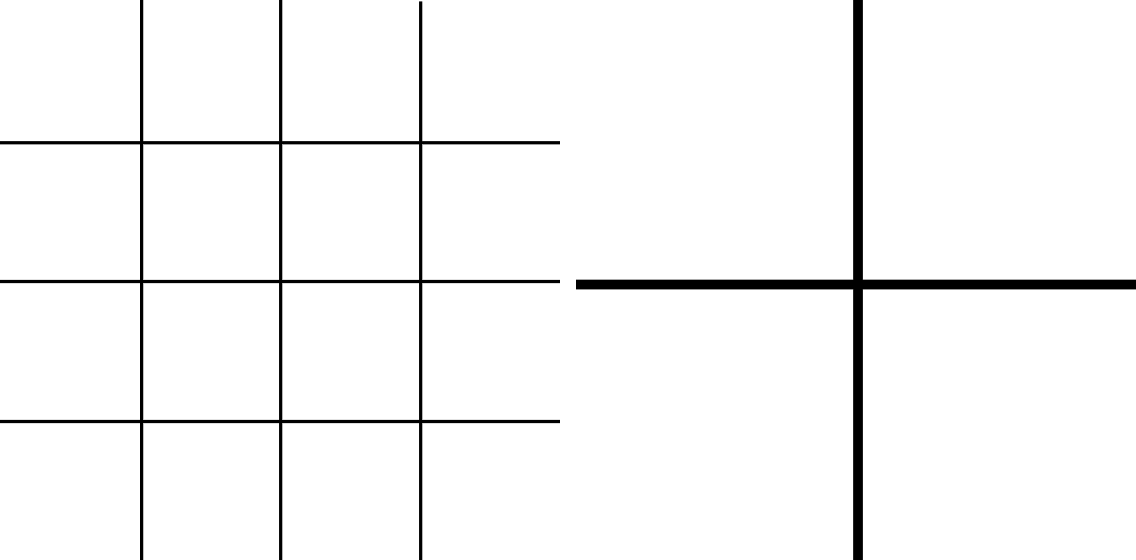
Left: the whole. Right: its middle third, enlarged.
Give the GLSL for this pattern, as a Shadertoy shader.

```glsl
// Coverage of a line of the given width at signed distance d
float lineCoverage(float d, float width, float pixel) {
    return clamp((0.5 * width - abs(d)) / pixel + 0.5, 0.0, 1.0);
}

void mainImage(out vec4 fragColor, in vec2 fragCoord) {
    vec2 uv = fragCoord / iResolution.xy;
    vec2 pixel = 1.0 / iResolution.xy;
    float ink = 0.0;

    // Three rules each way split the canvas into four by four cells
    for (int i = 1; i <= 3; i++) {
        vec2 rule = 0.25 * float(i) + vec2(0.0012, -0.0027);

        // Slight drift of the outer rules
        rule.x += i == 1 ? 0.0017 : 0.0;
        rule.y -= i == 3 ? 0.0022 : 0.0;

        float column = lineCoverage(uv.x - rule.x, 0.0058, pixel.x);
        float row = lineCoverage(uv.y - rule.y, 0.0058, pixel.y);

        // The last column stops just short of the top edge
        float top = i == 3 ? 0.9975 : 1.1;
        column *= clamp((top - uv.y) / pixel.y + 0.5, 0.0, 1.0);

        ink = max(ink, max(column, row));
    }

    fragColor = vec4(mix(vec3(1.0), vec3(0.0), ink), 1.0);
}
```
